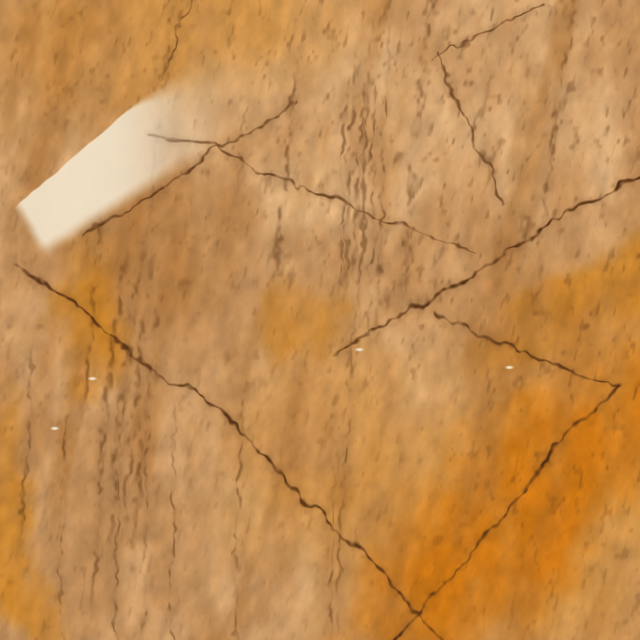
Reproduce this texture procedurally as a WebGL 2 fragment shader.

```glsl
#version 300 es
precision highp float;
// Polished ochre marble with thin ragged cracks, faint fissures and a slanted reflection.
uniform vec2 u_resolution;
out vec4 fragColor;

const vec3 TAN = vec3(0.75, 0.55, 0.35), PALE = vec3(0.86, 0.68, 0.48);
const vec3 GOLD = vec3(0.81, 0.57, 0.28), AMBER = vec3(0.79, 0.51, 0.15);
const vec3 ORANGE = vec3(0.80, 0.46, 0.08), BROWN = vec3(0.64, 0.41, 0.18);
const vec3 DARK = vec3(0.33, 0.19, 0.08), LIGHT = vec3(0.95, 0.89, 0.79);
const float CRACK_WIDTH = 0.0030, FISSURE_WIDTH = 0.0036;
const float FISSURE_DEPTH = 0.42, FLECK_DEPTH = 0.34, MOTTLE = 0.22;
const int FISSURES = 27, GLINTS = 4, CRACKS = 11;
// Crack ends as (start, end), strongest first.
const vec4 CRACK_ENDS[CRACKS] = vec4[CRACKS](
  vec4(0.62, 0.00, 0.96, 0.40), vec4(0.52, 0.44, 1.02, 0.74),
  vec4(0.34, 0.36, 0.70, 0.00), vec4(0.02, 0.58, 0.34, 0.36),
  vec4(0.67, 0.51, 0.96, 0.40), vec4(0.14, 0.63, 0.46, 0.84),
  vec4(0.23, 0.80, 0.55, 0.68), vec4(0.55, 0.68, 0.73, 0.60),
  vec4(0.69, 0.91, 0.78, 0.67), vec4(0.31, 1.01, 0.25, 0.88),
  vec4(0.68, 0.90, 0.84, 0.99));

float hash(vec2 p) {
  vec3 q = fract(p.xyx * vec3(0.1031, 0.1030, 0.0973));
  q += dot(q, q.yzx + 33.33);
  return fract((q.x + q.y) * q.z);
}
float noise(vec2 p) {
  vec2 i = floor(p), f = fract(p);
  f = f * f * (3.0 - 2.0 * f);
  return mix(mix(hash(i), hash(i + vec2(1, 0)), f.x),
             mix(hash(i + vec2(0, 1)), hash(i + vec2(1, 1)), f.x), f.y);
}
vec2 noise2(vec2 p) { return vec2(noise(p), noise(p + 17.0)) - 0.5; }
float fbm(vec2 p) {
  float sum = 0.0;
  for (float amp = 0.53; amp > 0.05; amp *= 0.5) {
    sum += amp * noise(p);
    p = p * 2.03 + 7.3;
  }
  return sum;
}
// Soft ellipse turned by an angle, 1 at its centre.
float blob(vec2 p, vec2 centre, vec2 radii, float angle) {
  float c = cos(angle), s = sin(angle);
  return 1.0 - smoothstep(0.4, 1.35, length(mat2(c, -s, s, c) * (p - centre) / radii));
}
float segment(vec2 p, vec2 a, vec2 b) {
  vec2 d = b - a;
  return length(p - a - d * clamp(dot(p - a, d) / dot(d, d), 0.0, 1.0));
}

vec3 stone(vec2 p) {
  vec2 q = p + 0.06 * noise2(p * 8.0) + 0.04 * noise2(p * 21.0) + 0.02 * noise2(p * 50.0);
  float cloud = fbm(p * vec2(19.0, 10.0) + 3.0);
  float pale = blob(q, vec2(0.52, 0.77), vec2(0.16, 0.26), 0.0)
    + blob(q, vec2(0.33, 0.16), vec2(0.08, 0.20), 0.1)
    + blob(q, vec2(0.65, 0.43), vec2(0.06, 0.08), 0.0)
    + 0.8 * blob(q, vec2(0.80, 0.82), vec2(0.22, 0.20), 0.0);
  vec3 col = mix(TAN, PALE, clamp(0.5 * pale + 1.9 * (cloud - 0.43), 0.0, 1.0));
  // Warm stains: broad gold, round amber spots, orange along the lower right.
  float gold = blob(q, vec2(0.25, 0.97), vec2(0.33, 0.15), 0.15)
    + blob(q, vec2(0.88, 0.22), vec2(0.44, 0.27), 0.8)
    + 0.7 * blob(q, vec2(0.50, 0.30), vec2(0.16, 0.20), 0.0);
  float amber = blob(q, vec2(0.90, 0.53), vec2(0.20, 0.05), 0.45)
    + blob(q, vec2(0.15, 0.51), vec2(0.06, 0.11), 0.2)
    + 0.8 * blob(q, vec2(0.46, 0.50), vec2(0.07, 0.06), 0.0)
    + blob(q, vec2(0.03, 0.15), vec2(0.05, 0.22), 0.15);
  float orange = blob(q, vec2(0.80, 0.19), vec2(0.42, 0.13), 0.87);
  col = mix(col, GOLD, clamp(gold * (0.3 + cloud), 0.0, 0.9));
  col = mix(col, AMBER, clamp(amber * (0.3 + cloud), 0.0, 0.9));
  col = mix(col, ORANGE, clamp(orange * (0.4 + cloud), 0.0, 0.95));
  float streak = smoothstep(0.50, 0.80, fbm(vec2(p.x * 17.0 - p.y * 3.0, p.y * 4.0)));
  return mix(col, BROWN, 0.4 * streak + 0.3 * blob(q, vec2(0.27, 0.60), vec2(0.14, 0.10), 0.5));
}
// Nearly upright trails of crumbs in an upper, a left and a scattered group.
float fissures(vec2 p) {
  float dark = 0.0;
  float wobble = 0.010 * noise(p * 9.0) + 0.009 * noise(p * 45.0) + 0.006 * noise(p * 110.0);
  float crumbs = 0.5 * noise(p * vec2(80.0, 42.0)) + 0.5 * noise(p * vec2(170.0, 95.0));
  float gaps = smoothstep(0.35, 0.75, crumbs);
  for (int i = 0; i < FISSURES; i++) {
    vec2 r = vec2(hash(vec2(i, 3.7)), hash(vec2(i, 9.1)));
    vec2 d = p - (i % 3 == 0 ? vec2(0.52, 0.68) + r * vec2(0.15, 0.2)
      : i % 3 == 1 ? vec2(0.13, 0.10) + r * vec2(0.20, 0.35) : r);
    float across = abs(d.x - d.y * mix(0.02, 0.14, r.y) + wobble - 0.012);
    float reach = 1.0 - smoothstep(0.10, 0.18 + 0.25 * r.x, abs(d.y));
    float core = 1.0 - smoothstep(0.0, FISSURE_WIDTH * mix(1.1, 2.4, r.y), across);
    float haze = 0.14 * (1.0 - smoothstep(0.0, 0.018, across));
    dark = max(dark, reach * (core * (0.12 + 0.88 * gaps) + haze));
  }
  return dark;
}
float cracks(vec2 p) {
  float dark = 0.0;
  vec2 warp = 0.02 * noise2(p * 9.0) + 0.012 * noise2(p * 30.0) + 0.007 * noise2(p * 95.0);
  float body = smoothstep(0.15, 0.8, 0.5 * noise(p * 36.0) + 0.5 * noise(p * 120.0));
  for (int i = 0; i < CRACKS; i++) {
    float fade = 1.0 - 0.4 * float(i) / float(CRACKS);
    float d = segment(p + warp, CRACK_ENDS[i].xy, CRACK_ENDS[i].zw);
    float core = 1.0 - smoothstep(0.0, CRACK_WIDTH * fade * mix(1.2, 1.9, body), d);
    float halo = 0.17 * (1.0 - smoothstep(0.0, 0.016, d));
    dark = max(dark, fade * (0.9 * core * (0.35 + 0.65 * body) + halo * body));
  }
  return dark;
}
// Band of light, crisp at its upper left edge and fading to the upper right.
float reflection(vec2 p) {
  p += 0.003 * noise2(p * 60.0);
  float top = smoothstep(0.0, mix(0.005, 0.09, smoothstep(0.19, 0.34, p.x)), 0.658 + 0.86 * p.x - p.y);
  float base = smoothstep(0.0, 0.035, p.y - 0.545 - 0.645 * p.x);
  float side = smoothstep(0.0, 0.025, p.x - 0.016 + 0.62 * (p.y - 0.675));
  return top * base * side * (1.0 - smoothstep(0.16, 0.40, p.x));
}

void main() {
  vec2 p = gl_FragCoord.xy / u_resolution, leaning = vec2(p.x - 0.2 * p.y, p.y);
  float speck = 0.55 * noise(leaning * vec2(105.0, 45.0)) + 0.45 * noise(leaning * vec2(190.0, 100.0));
  float density = mix(0.5, 1.1, smoothstep(0.6, 1.5, p.x + p.y));
  vec3 col = mix(stone(p), DARK, FLECK_DEPTH * density * smoothstep(0.60, 1.0, speck));
  col *= 1.0 + MOTTLE * (fbm(leaning * vec2(60.0, 36.0)) - 0.5);
  col = mix(col, DARK, FISSURE_DEPTH * fissures(p));
  float shine = reflection(p);
  col = mix(col, LIGHT, 0.93 * shine);
  col = mix(col, DARK, cracks(p) * (1.0 - 0.75 * shine));
  for (int i = 0; i < GLINTS; i++) {
    vec2 at = vec2(hash(vec2(i, 41.0)), 0.5 * hash(vec2(i, 57.0)));
    col = mix(col, LIGHT, 1.0 - smoothstep(0.001, 0.009, length((p - at) * vec2(1.0, 2.2))));
  }
  fragColor = vec4(col, 1.0);
}
```
